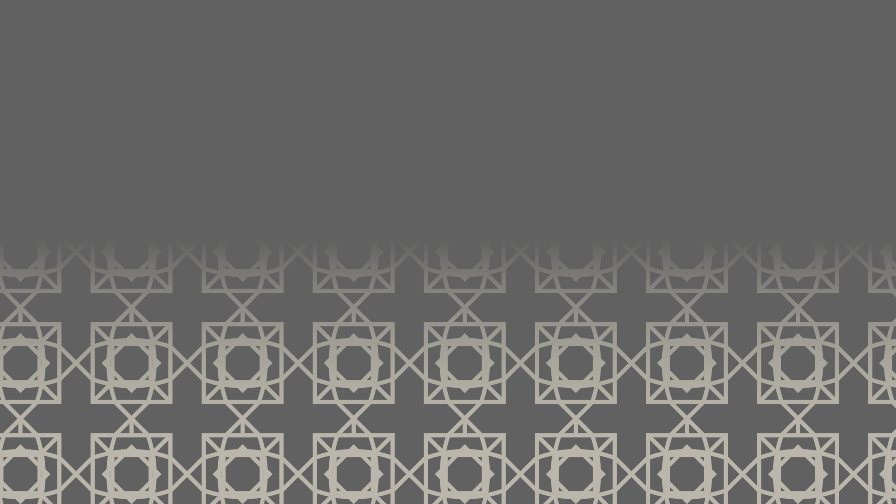
Give the GLSL for this pattern, as a Shadertoy shader.

```glsl
float segment(vec2 p, vec2 a, vec2 b) {
    vec2 pa = p - a, ba = b - a;
    return length(pa - ba * clamp(dot(pa, ba) / dot(ba, ba), 0.0, 1.0));
}

// Distance to the centre lines of one lattice tile, spanning -0.5 to 0.5
float latticeTile(vec2 p) {
    const float frame = 0.350;
    const float star = 0.172;
    vec2 q = abs(p);
    float outer = max(q.x, q.y);

    // Square frame and the two squares of the eight-pointed star
    float d = abs(outer - frame);
    d = min(d, abs(outer - star));
    d = min(d, abs((q.x + q.y) * 0.70711 - star));

    // Corner braces
    d = min(d, segment(q, vec2(star), vec2(frame)));

    // Bowed bars inside the frame, continued as crossed links outside it
    for (int i = 0; i < 2; i++) {
        float bow = abs(length(q + vec2(0.843, 0.0)) - 1.05);
        d = min(d, max(bow, q.y - frame));
        d = min(d, segment(q, vec2(frame, 0.5 - frame), vec2(0.5, 0.0)));
        q = q.yx;
    }

    // Short stem above the frame
    return min(d, segment(p, vec2(0.0, frame), vec2(0.0, 0.5)));
}

void mainImage(out vec4 fragColor, in vec2 fragCoord) {
    const float period = 0.2204;
    vec2 p = (fragCoord - 0.5 * iResolution.xy) / iResolution.y;
    float height = fragCoord.y / iResolution.y;

    // Repeat the tile and smooth its strokes over one pixel
    vec2 tile = fract((p - vec2(0.0333, 0.0)) / period + 0.5) - 0.5;
    float pixel = 1.0 / (iResolution.y * period);
    float stroke = 1.0 - smoothstep(-0.5 * pixel, 0.5 * pixel, latticeTile(tile) - 0.019);

    // Fade the lattice out toward the middle of the canvas
    float rise = clamp((height - 0.08) / 0.445, 0.0, 1.0);
    float fade = 1.0 - rise * rise;

    vec3 background = vec3(0.38);
    vec3 ivory = vec3(0.73, 0.715, 0.67);
    fragColor = vec4(mix(background, ivory, stroke * fade), 1.0);
}
```
